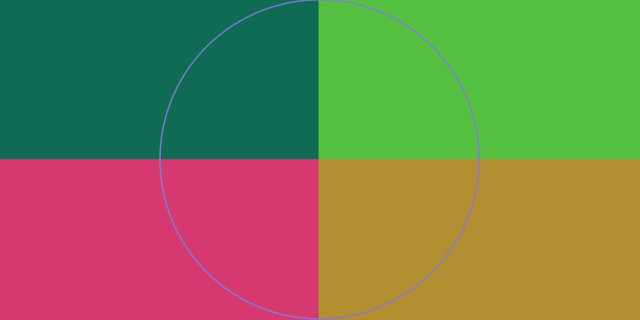
This background is drawn by a WebGL 2 fragment shader. Its source:

```glsl
#version 300 es
precision highp float;

uniform vec2 u_resolution;
out vec4 fragColor;

const vec3 TEAL = vec3(0.06, 0.42, 0.33);
const vec3 GREEN = vec3(0.33, 0.75, 0.25);
const vec3 PINK = vec3(0.84, 0.22, 0.44);
const vec3 OCHRE = vec3(0.70, 0.56, 0.19);
const vec3 VIOLET = vec3(0.51, 0.48, 0.86);

// Antialiased step: 0 below the edge, 1 above it
float softStep(float edge, float value, float blur) {
    return smoothstep(edge - blur, edge + blur, value);
}

// Four flat quadrants meeting at the corner point
vec3 quadrants(vec2 p, vec2 corner, float blur) {
    float right = softStep(corner.x, p.x, blur);
    float top = softStep(corner.y, p.y, blur);
    return mix(mix(PINK, OCHRE, right), mix(TEAL, GREEN, right), top);
}

// Coverage of a thin circular outline
float ring(vec2 p, vec2 center, float radius, float halfWidth, float blur) {
    float dist = abs(length(p - center) - radius);
    return 1.0 - softStep(halfWidth, dist, blur);
}

void main() {
    // Canvas units: height is 1, origin at the middle
    vec2 p = (gl_FragCoord.xy - 0.5 * u_resolution) / u_resolution.y;
    float blur = 0.6 / u_resolution.y;

    vec3 color = quadrants(p, vec2(-0.0045, 0.0025), blur);
    float outline = ring(p, vec2(-0.0015, 0.002), 0.4985, 0.0025, blur);
    color = mix(color, VIOLET, 0.85 * outline);

    fragColor = vec4(color, 1.0);
}
```
